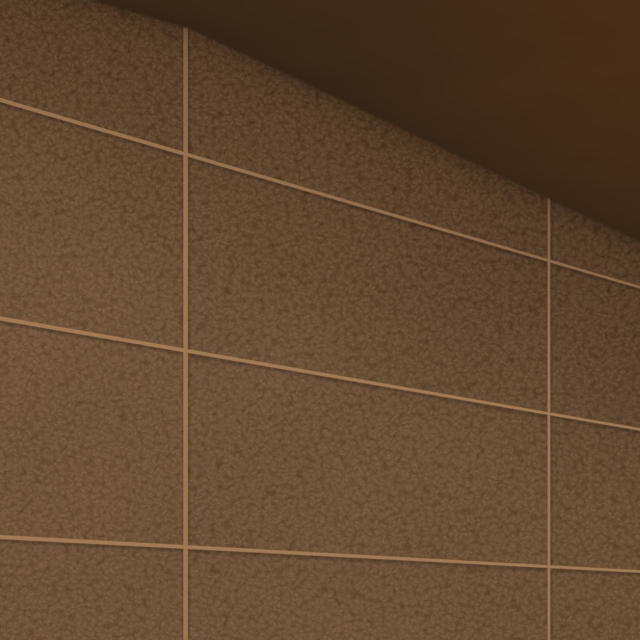
This texture is drawn by a Shadertoy shader. Its source:

```glsl
const vec3 WALL_DARK = vec3(0.335, 0.235, 0.150);
const vec3 WALL_LIGHT = vec3(0.430, 0.320, 0.220);
const vec3 CEILING = vec3(0.235, 0.160, 0.098);
const vec3 CEILING_GLOW = vec3(0.285, 0.180, 0.090);
const vec3 JOINT = vec3(0.660, 0.500, 0.345);

vec2 hash2(vec2 p) {
    vec3 q = fract(p.xyx * vec3(0.1031, 0.1030, 0.0973));
    q += dot(q, q.yzx + 33.33);
    return fract((q.xx + q.yz) * q.zy);
}

// Distance to the nearest jittered cell point
float cellular(vec2 p) {
    vec2 cell = floor(p), f = fract(p);
    float nearest = 2.0;
    for (int j = -1; j <= 1; j++) {
        for (int i = -1; i <= 1; i++) {
            vec2 offset = vec2(i, j);
            vec2 toPoint = offset + hash2(cell + offset) - f;
            nearest = min(nearest, dot(toPoint, toPoint));
        }
    }
    return sqrt(nearest);
}

float layeredSines(vec2 p) {
    float sum = 0.0, amplitude = 0.5;
    for (int i = 0; i < 4; i++) {
        sum += amplitude * sin(p.x + 1.7 * sin(p.y)) * cos(p.y - 0.6 * p.x);
        p = mat2(1.2, 1.5, -1.5, 1.2) * p + 2.3;
        amplitude *= 0.6;
    }
    return sum;
}

// Short curled fibres, centred on zero
float fibreGrain(vec2 p) {
    vec2 curl = vec2(layeredSines(p * 95.0), layeredSines(p.yx * 95.0 + 7.0));
    vec2 q = p + 0.005 * curl;
    float grain = 0.6 * cellular(q * vec2(105.0, 130.0));
    grain += 0.4 * cellular(q.yx * 190.0 + 19.0);
    return 0.47 - grain;
}

float band(float dist, float halfWidth, float blur) {
    return 1.0 - smoothstep(halfWidth - blur, halfWidth + blur, dist);
}

// Signed distance along one axis to the nearest whole number
float toInteger(float x) {
    return fract(x + 0.5) - 0.5;
}

// Height of the bent edge where wall and ceiling meet
float ceilingEdge(float x) {
    return min(1.041 - 0.29 * x, 1.096 - 0.474 * x);
}

// Row spacing shrinks linearly as the wall recedes
float rowSpacing(float x) {
    return mix(0.3415, 0.222, x);
}

// Column and row numbers in perspective
vec2 wallCoords(vec2 p, float spacing) {
    float column = (1.0 / spacing - 3.259) / 0.925;
    float row = (p.y - mix(0.161, 0.107, p.x)) / spacing;
    return vec2(column, row);
}

vec3 wallColor(vec2 p, float depth, float blur) {
    float spacing = rowSpacing(p.x);
    vec2 wall = wallCoords(p, spacing);

    // Light grows away from the ceiling, with soft stains and per-tile tone
    vec3 color = mix(WALL_DARK, WALL_LIGHT, smoothstep(-0.08, 0.52, depth));
    float tone = 1.0 + 0.025 * layeredSines(p * 9.0);
    tone += 0.025 * (hash2(floor(wall) + 5.0).x - 0.5);
    color *= tone * (1.0 - 0.05 * p.x * p.x);
    color += fibreGrain(p) * vec3(0.145, 0.135, 0.115);

    // Joint distances converted back to canvas units
    float columnDist = toInteger(wall.x) * spacing * spacing * 0.925 / 0.1195;
    float rowDist = toInteger(wall.y) * spacing * 0.97;
    float nearness = spacing / 0.3068;
    float columnHalf = 0.0037 * pow(nearness, 1.8);
    float rowHalf = 0.0029 * nearness;

    // Thin shadows beside the joints, then the joints themselves
    float shade = max(band(abs(rowDist + 0.003), rowHalf + 0.002, 0.003),
                      band(abs(columnDist - 0.001), columnHalf + 0.002, 0.003));
    color *= 1.0 - 0.18 * shade;
    float joint = max(0.92 * band(abs(rowDist), rowHalf, blur),
                      0.85 * band(abs(columnDist), columnHalf, blur));
    float jointLight = mix(0.84, 1.0, smoothstep(0.0, 0.35, depth));
    return mix(color, JOINT * jointLight, joint);
}

vec3 ceilingColor(vec2 p, float depth) {
    float glow = 1.0 - smoothstep(0.0, 0.5, distance(p, vec2(1.0)));
    vec3 color = mix(CEILING, CEILING_GLOW, glow);
    color *= 1.0 + 0.03 * layeredSines(p * vec2(8.0, 25.0));
    return color * (1.0 - 0.13 * exp(depth * 22.0));
}

void mainImage(out vec4 fragColor, in vec2 fragCoord) {
    vec2 p = fragCoord / iResolution.xy;
    float blur = max(0.0014, 0.8 / iResolution.y);
    float depth = ceilingEdge(p.x) - p.y;

    // Contact shadow just under the ceiling
    vec3 wall = wallColor(p, depth, blur);
    wall *= 1.0 - 0.22 * exp(-max(depth, 0.0) * 45.0);
    vec3 ceiling = ceilingColor(p, min(depth, 0.0));

    float onWall = smoothstep(-0.004, 0.004, depth);
    fragColor = vec4(mix(ceiling, wall, onWall), 1.0);
}
```
